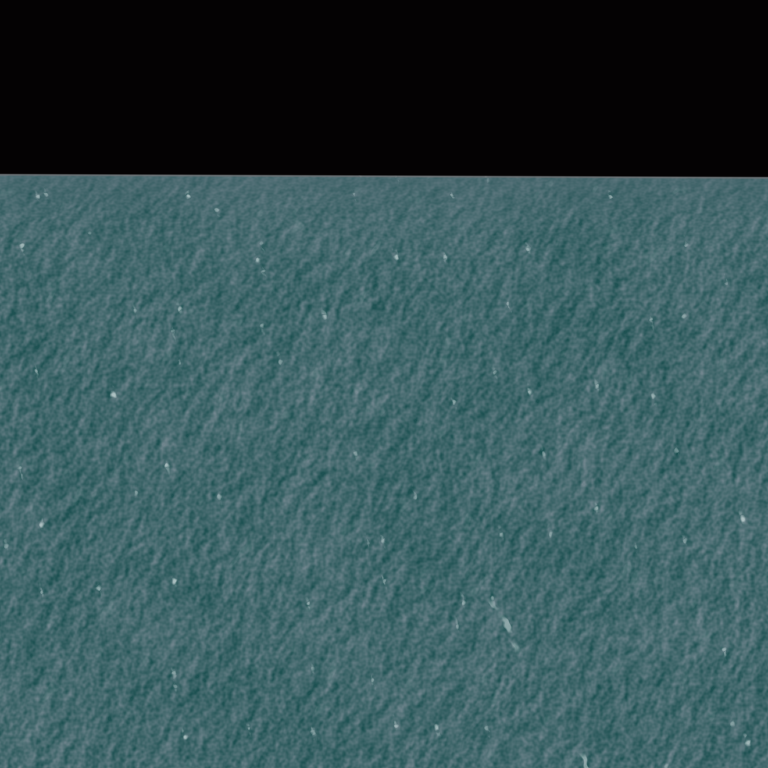
A Shadertoy shader for this texture:

```glsl
// Teal, wind-ruffled sea with scattered whitecaps below a black sky.

const vec3 SKY = vec3(0.017, 0.008, 0.010);
const vec3 TROUGH = vec3(0.140, 0.335, 0.340);
const vec3 CREST = vec3(0.390, 0.490, 0.518);
const vec3 HAZE = vec3(0.320, 0.415, 0.450);
const vec3 FOAM = vec3(0.780, 0.840, 0.840);
const vec3 RIM = vec3(0.470, 0.450, 0.460);

// Integer hash: two values in 0..1 per lattice cell.
vec2 hash2(vec2 cell) {
    uvec2 n = uvec2(ivec2(cell)) * uvec2(1597334677u, 3812015801u);
    uint h = (n.x ^ n.y) * 1597334677u;
    h = (h ^ (h >> 15)) * 2246822519u;
    h ^= h >> 13;
    return vec2(h & 65535u, h >> 16) / 65535.0;
}

float cornerSlope(vec2 cell, vec2 offset) {
    float angle = 6.28319 * hash2(cell).x;
    return dot(vec2(cos(angle), sin(angle)), offset);
}

// Gradient noise, roughly -0.7..0.7.
float gradientNoise(vec2 p) {
    vec2 i = floor(p), f = fract(p);
    vec2 u = f * f * f * (f * (f * 6.0 - 15.0) + 10.0);
    vec2 e = vec2(0.0, 1.0);
    return mix(mix(cornerSlope(i, f), cornerSlope(i + e.yx, f - e.yx), u.x),
               mix(cornerSlope(i + e, f - e), cornerSlope(i + 1.0, f - 1.0), u.x), u.y);
}

float fbm(vec2 p) {
    float sum = 0.0, amplitude = 1.0;
    for (int octave = 0; octave < 3; octave++) {
        sum += amplitude * gradientNoise(p);
        p = mat2(1.76, 0.95, -0.95, 1.76) * p + 17.3;
        amplitude *= 0.72;
    }
    return sum;
}

// Ripples stretched along steep, right-leaning crests.
float ripples(vec2 p, float frequency) {
    vec2 along = normalize(vec2(0.45, 0.9));
    vec2 across = vec2(along.y, -along.x);
    return fbm(frequency * vec2(dot(p, across), 0.52 * dot(p, along)));
}

// Sea brightness: broad swells, side-lit ripples and fine grain.
float seaTone(vec2 p) {
    vec2 warped = p + 0.012 * vec2(gradientNoise(p * 9.0), gradientNoise(p * 9.0 + 40.0));
    float swell = gradientNoise(p * vec2(6.0, 4.5) + 3.0) + 0.7 * gradientNoise(p * 15.0 + 9.0);
    float height = ripples(warped, 52.0);
    float relief = height - ripples(warped + vec2(-0.005, 0.003), 52.0);
    float grain = gradientNoise(p * 215.0) + 0.7 * gradientNoise(p * vec2(130.0, 105.0) + 31.0);
    return 0.21 * swell + 0.24 * height + 0.36 * relief + 0.42 * grain;
}

// One ragged fleck, with a faint wispy tail, per chosen grid cell.
float flecks(vec2 p, float cells, float chance, float size, float seed, float pixel) {
    vec2 cell = floor(p * cells);
    vec2 place = hash2(cell + seed);
    vec2 traits = hash2(cell + seed + 57.0);
    vec2 offset = (fract(p * cells) - mix(vec2(0.25), vec2(0.75), place)) / cells;
    offset += 0.0022 * vec2(gradientNoise(p * 150.0), gradientNoise(p * 150.0 + 60.0));
    float radius = size * mix(0.5, 1.0, traits.y);
    float core = 1.0 - smoothstep(0.3 * radius, radius + pixel, length(offset * vec2(1.0, 0.8)));
    vec2 tail = offset - vec2(-0.25, 1.0) * 0.006 * (2.0 * place.x - 1.0);
    tail.x += 0.25 * tail.y;
    float wisp = 1.0 - smoothstep(0.2, 1.0, length(tail / vec2(radius * 1.3, 0.013)));
    wisp *= smoothstep(-0.15, 0.3, gradientNoise(p * 130.0 + 12.0));
    return max(core * mix(0.55, 1.0, traits.y), 0.45 * wisp) * step(traits.x, chance);
}

// A broken foam line drifting down toward the lower right.
float foamTrail(vec2 p, float pixel) {
    float drop = 0.225 - p.y;
    float center = 0.638 + 0.56 * drop + 0.016 * gradientNoise(vec2(p.y * 22.0, 4.0));
    center += 0.004 * gradientNoise(p * 110.0);
    float width = 0.0025 + 0.003 * gradientNoise(p * 90.0);
    float line = 1.0 - smoothstep(width - pixel, width + 2.0 * pixel, abs(p.x - center));
    float gaps = smoothstep(-0.2, 0.3, gradientNoise(vec2(p.y * 60.0, 8.4)));
    return line * gaps * smoothstep(-0.005, 0.01, drop);
}

void mainImage(out vec4 fragColor, in vec2 fragCoord) {
    vec2 uv = fragCoord / iResolution.xy;
    float pixel = 1.0 / iResolution.y;
    float horizon = mix(0.7735, 0.7695, uv.x);
    float depth = horizon - uv.y;

    // Waves compress near the horizon.
    float nearness = max(depth, 0.0);
    vec2 sea = uv + vec2(0.0, 0.04 * exp(-12.0 * nearness));
    float tone = seaTone(sea);
    tone *= 1.0 - 0.3 * exp(-14.0 * nearness);
    vec3 water = mix(TROUGH, CREST, clamp(0.5 + 0.95 * tone, -0.1, 1.2));
    water = mix(water, HAZE, 0.45 * exp(-24.0 * nearness));

    // Whitecaps and faint foam streaks.
    float foam = flecks(sea, 11.0, 0.45, 0.0036, 5.0, pixel);
    foam = max(foam, 0.65 * flecks(sea + 0.031, 17.0, 0.18, 0.0028, 83.0, pixel));
    foam = max(foam, 0.7 * foamTrail(uv, pixel));
    float streak = smoothstep(0.48, 0.8, ripples(sea + 2.7, 34.0));
    water = mix(water, FOAM, clamp(0.8 * foam + 0.10 * streak, 0.0, 1.0));

    // Pale rim along the sea's edge.
    water = mix(water, RIM, 0.65 * (1.0 - smoothstep(0.001, 0.0035, nearness)));
    vec3 color = mix(SKY, water, smoothstep(-pixel, pixel, depth));
    fragColor = vec4(color, 1.0);
}
```
